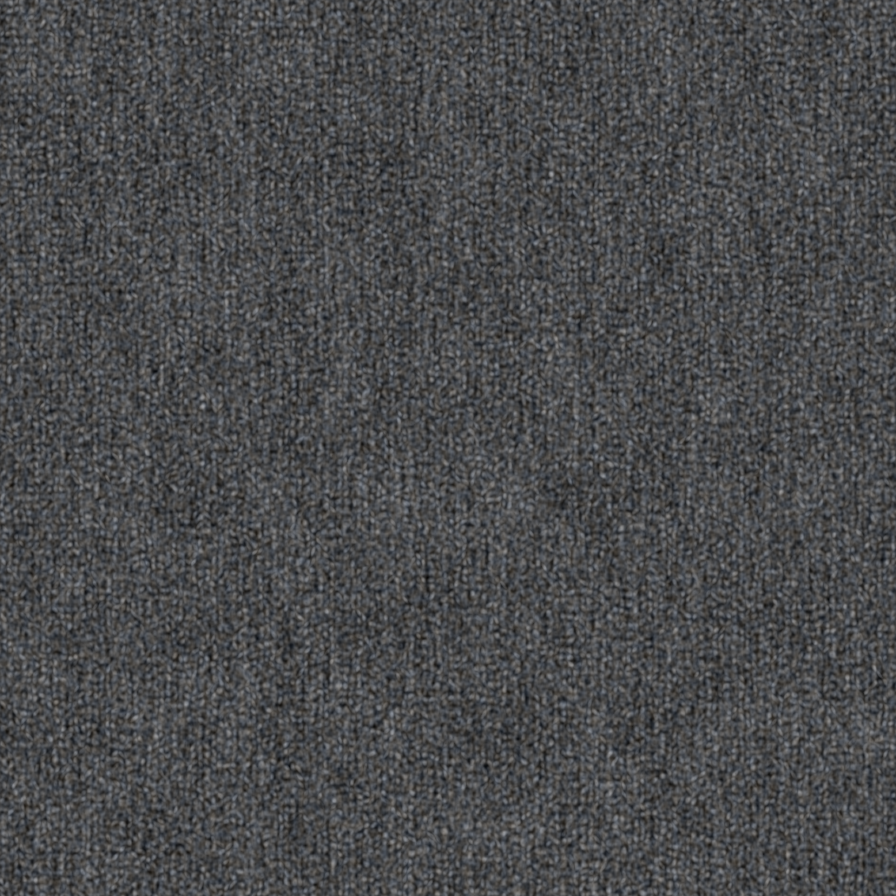
This texture is drawn by a three.js fragment shader. Its source:

```glsl
// Charcoal loop-pile carpet: slightly wavy vertical rows of tiny yarn loops.
// Each loop is a leaning dome with its own tone; layers of gradient noise add
// fibre grain, short vertical streaks, broad patches and a faint colour drift.

varying vec2 vUv;

const float TAU = 6.2831853;
const vec2 LOOP_COUNT = vec2(136.0, 112.0);
const vec3 YARN_HUE = vec3(0.99, 1.0, 1.022);
const vec3 WARM_SHIFT = vec3(1.0, 0.15, -1.0);
const float BASE_TONE = 0.251;

float hash(vec2 p) {
  vec3 q = fract(vec3(p.xyx) * 0.1031);
  q += dot(q, q.yzx + 33.33);
  return fract((q.x + q.y) * q.z);
}

vec2 gradient(vec2 cell) {
  float angle = TAU * hash(cell);
  return vec2(cos(angle), sin(angle));
}

// Gradient noise, centred on zero
float noise(vec2 p) {
  vec2 i = floor(p);
  vec2 f = p - i;
  vec2 u = f * f * f * (f * (f * 6.0 - 15.0) + 10.0);
  vec2 e = vec2(1.0, 0.0);
  float low = mix(dot(gradient(i), f),
                  dot(gradient(i + e.xy), f - e.xy), u.x);
  float high = mix(dot(gradient(i + e.yx), f - e.yx),
                   dot(gradient(i + e.xx), f - e.xx), u.x);
  return mix(low, high, u.y);
}

// Yarn loops: x is the dome height, y the loop's own tone weighted by it
vec2 yarnLoops(vec2 p, vec2 count) {
  vec2 grid = p * count;
  float column = floor(grid.x);
  grid.y += hash(vec2(column, 7.0));
  vec2 cell = floor(grid);
  vec2 local = grid - cell - 0.5;
  float lean = hash(cell + 41.0) - 0.5;
  local.x += lean * local.y;
  float dome = 1.0 - smoothstep(0.1, 0.58, length(local));
  return vec2(dome, dome * (hash(cell + 113.0) - 0.5));
}

// Sideways and lengthwise wobble of the rows
vec2 wobble(vec2 p, float amount) {
  vec2 q = p * vec2(60.0, 45.0);
  return p + amount * vec2(noise(q + 17.0), noise(q + 59.0));
}

float carpetTone(vec2 p) {
  vec2 loops = yarnLoops(wobble(p, 0.005), LOOP_COUNT);
  float grain = noise(p * vec2(152.0, 134.0) + 211.0);
  float fibres = noise(p * vec2(236.0, 204.0) + 307.0);
  float streaks = noise(p * vec2(108.0, 19.0) + 401.0);
  float patches = noise(p * vec2(17.0, 8.0) + 503.0);
  return BASE_TONE + 0.11 * loops.x + 0.14 * loops.y
       + 0.19 * grain + 0.14 * fibres
       + 0.09 * streaks + 0.045 * patches;
}

void main() {
  float tone = carpetTone(vUv);
  float warmth = 0.04 * noise(vUv * vec2(120.0, 95.0) + 607.0);
  gl_FragColor = vec4(tone * YARN_HUE + warmth * WARM_SHIFT, 1.0);
}
```
